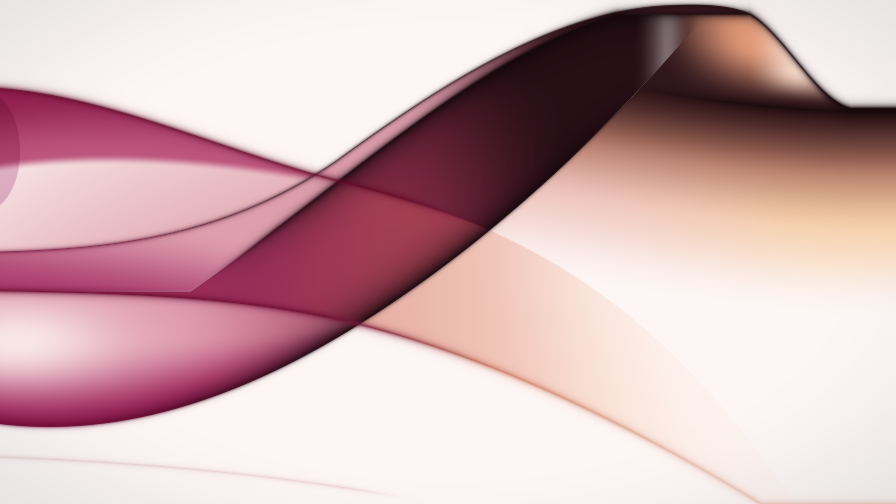
A WebGL 2 fragment shader for this background:

```glsl
#version 300 es
precision highp float;
// Translucent smoke ribbons, plum to peach, sweeping over a pale ground.
// Each border is a smooth cubic y(x); films are painted between pairs of
// borders, then dark creases are laid along them. Canvas is 16 x 9 units.
uniform vec2 u_resolution;
out vec4 fragColor;

// Cubic from (x0, y0) to (x1, y1) with end slopes m0, m1; flat outside.
float span(float x, float x0, float y0, float m0, float x1, float y1, float m1) {
  float w = x1 - x0, t = clamp((x - x0) / w, 0., 1.), s = 1. - t;
  return y0 * s * s * (1. + 2. * t) + y1 * t * t * (3. - 2. * t) + w * t * s * (m0 * s - m1 * t);
}

float ramp(float a, float b, float x) { return smoothstep(a, b, x); }

// Antialiased step, one where d is positive.
float side(float d) {
  float e = 18. / u_resolution.x;
  return ramp(-e, e, d);
}

// Fades to both sides of a border.
float crease(float d, float width) { return exp(-abs(d) / width); }

float crestCurve(float x) {
  if (x < 6.) return span(x, 0., 4.5, .03, 6., 6.12, .68);
  if (x < 12.) return span(x, 6., 6.12, .73, 12., 8.9, .03);
  if (x < 13.3) return span(x, 12., 8.9, .03, 13.3, 8.79, -.3);
  return span(x, 13.3, 8.79, -.4, 15.2, 7.06, -.2);
}

float bellyCurve(float x) {
  return x < 6.25 ? span(x, 0., 1.44, -.12, 6.25, 3.12, .61)
                  : span(x, 6.25, 3.12, .61, 12.5, 8.6, 1.15);
}

float veilTopCurve(float x) {
  return x < 6. ? span(x, 0., 7.42, -.08, 6., 5.78, -.26)
                : span(x, 6., 5.78, -.25, 14.2, 0., -1.5);
}

float veilBaseCurve(float x) {
  return x < 6.25 ? span(x, 0., 3.81, -.02, 6.25, 3.25, -.23)
                  : span(x, 6.25, 3.25, -.24, 13.6, 0., -.6);
}

void main() {
  vec2 uv = gl_FragCoord.xy / u_resolution, p = uv * vec2(16, 9);
  float x = p.x, y = p.y;
  float crest = crestCurve(x), belly = bellyCurve(x);
  float veilTop = veilTopCurve(x), veilBase = veilBaseCurve(x);
  float inner = min(span(x, 3.4, 3.8, .68, 11., 8.75, .3), crest);
  float fold = span(x, 9.5, 7.7, -.15, 15.3, 7., -.02);
  float underVeil = span(x, 0., 6.04, .14, 6., 5.76, -.18);
  float underCrest = side(crest - y), overBelly = side(y - belly);
  float rightSide = (1. - overBelly * ramp(12.5, 11.8, x)) * underCrest;

  // Pale ground with a grey vignette
  vec3 ground = mix(vec3(.995, .965, .96), vec3(.9, .89, .89), ramp(.42, .78, length(uv - .5)));
  vec3 col = ground;

  // Faint hairlines near the bottom
  float hair = span(x, 0., .84, -.04, 7.8, 0., -.2);
  float hair2 = span(x, 7.4, 1.5, -.2, 11.8, 0., -.5);
  col -= vec3(.06, .13, .12) * crease(y - hair, .03) * ramp(7.8, 6., x);
  col -= vec3(.03, .08, .08) * crease(y - hair2, .03) * ramp(7.4, 9., x) * ramp(11.8, 10.5, x);

  // Smoke on the right: brown under the fold, then tan, peach and ground
  float depth = fold - y;
  vec3 smoke = mix(vec3(.2, .09, .1), vec3(.68, .45, .38), ramp(-.1, 1.3, depth));
  vec3 peach = mix(vec3(.93, .76, .73), vec3(.96, .81, .66), ramp(10., 15., x));
  smoke = mix(smoke, peach, ramp(.7, 2.2, depth));
  smoke = mix(smoke, ground, ramp(1.7, 3.7, depth));
  col = mix(col, smoke, rightSide * ramp(6., 8.5, x));

  // Peach veil falling to the lower right
  float veil = side(veilTop - y) * side(y - veilBase) * (1. - overBelly);
  vec3 veilColor = mix(vec3(.91, .69, .65), vec3(.98, .87, .81), ramp(6., 12., x));
  col = mix(col, veilColor, veil * (1. - .85 * ramp(9., 13.8, x + .4 * (y - veilBase))));

  // Folded tip at the upper right, lit in orange
  float rise = y - fold;
  float lit = ramp(11.7, 13.5, x + .3 * (y - 8.)) * ramp(-.1, 1.1, rise);
  vec3 tip = mix(vec3(.19, .09, .11), vec3(.88, .6, .47), lit);
  tip = mix(tip, vec3(.97, .86, .8), ramp(13.3, 14.3, x) * ramp(.1, .7, rise));
  col = mix(col, tip, rightSide * side(rise) * ramp(9.5, 10.5, x));

  // Left veil: plum strip over a pale pink film, with a lens at the border
  float below = underVeil - y;
  vec3 film = mix(vec3(.96, .87, .88), vec3(.88, .65, .69), clamp(.15 * x + .3 * below - .1, 0., 1.));
  vec3 strip = mix(vec3(.74, .34, .49), vec3(.56, .12, .31), ramp(0., 1.3, -below));
  film = mix(film, strip, ramp(.12, -.08, below));
  film *= 1. - vec3(.1, .22, .14) * side(1. - length((p - vec2(-.3, 6.3)) / vec2(.66, 1.08)));
  col = mix(col, film, side(y - crest) * side(veilTop - y));

  // Rose sheet between the crest and the inner edge
  float sheet = underCrest * side(y - max(inner, veilBase)) * overBelly;
  vec3 rose = mix(vec3(.67, .24, .44), vec3(.87, .62, .68), ramp(0., 1.6, y - veilBase + .1 * x));
  col = mix(col, mix(rose, vec3(.3, .12, .17), ramp(7., 10.5, x)), sheet);

  // Lower left bowl, pale above and magenta below
  float level = (y - belly) / max(veilBase - belly, .1);
  vec3 bowl = mix(vec3(.63, .15, .37), vec3(.87, .6, .68), ramp(0., .65, level));
  vec2 glow = (p - vec2(.3, 2.9)) * vec2(.55, 1.3);
  bowl = mix(bowl, vec3(.98, .92, .92), .95 * exp(-dot(glow, glow)));
  bowl = mix(bowl, vec3(.7, .32, .44), .7 * ramp(3., 6., x));
  col = mix(col, bowl, overBelly * side(veilBase - y));

  // Main band: rose below the veil border, plum to black above it
  float band = overBelly * side(inner - y) * side(y - veilBase) * ramp(12.6, 11.3, x);
  vec3 low = mix(vec3(.6, .18, .35), vec3(.64, .25, .32), ramp(4., 7.5, x));
  vec3 high = mix(vec3(.5, .16, .27), vec3(.16, .06, .09), ramp(6.5, 10.6, x + .5 * (y - 6.)));
  vec3 bandColor = mix(low, high, side(y - veilTop));
  col = mix(col, bandColor * (1. - .55 * crease(y - inner, .3) * ramp(3.6, 6., x)), band);

  // Creases along the borders
  vec3 ink = mix(vec3(.42, .04, .2), vec3(.09, .03, .05), ramp(1., 7., x));
  float width = mix(.03, .16 + .14 * ramp(3., 7., x), overBelly);
  col = mix(col, ink, .95 * crease(y - belly, width) * ramp(12., 10., x));
  width = mix(.03, .09, ramp(9., 12., x) * underCrest);
  col = mix(col, ink, crease(y - crest, width) * (.75 - .6 * ramp(13., 13.7, x) * ramp(15., 14.3, x)));
  col = mix(col, ink, .9 * crease(y - inner, .06) * ramp(3.4, 5., x));
  col = mix(col, vec3(.38, .03, .15), .85 * crease(y - veilTop, .05) * ramp(9., 7., x));
  ink = mix(vec3(.42, .03, .18), vec3(.8, .48, .38), ramp(5.5, 9.5, x));
  col = mix(col, ink, crease(y - veilBase, .05) * (.9 - .5 * ramp(8., 13.5, x)));
  col = mix(col, vec3(.09, .03, .04), .85 * crease(rise, .1) * rightSide * ramp(10., 14., x));
  fragColor = vec4(clamp(col, 0., 1.), 1);
}
```
